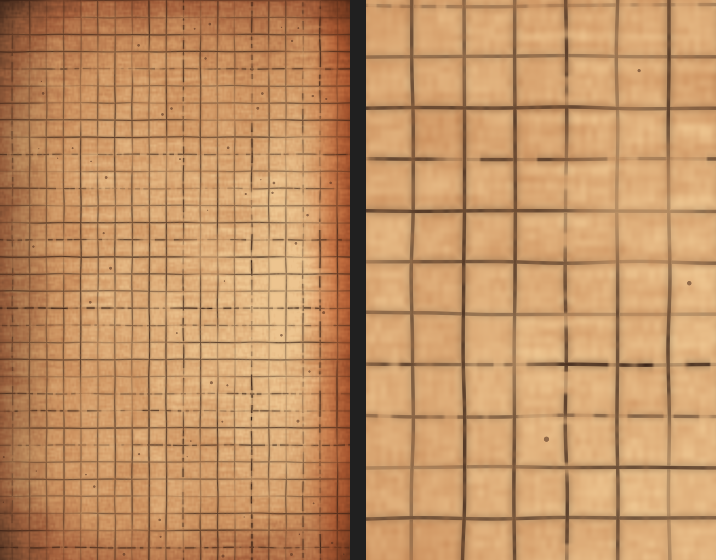
Left, the full canvas; right, a detail of the centre.
Reproduce this texture procedurally as a Shadertoy shader.

```glsl
// Aged tan ledger paper with an uneven dark grid, woven grain and scorched edges.
#define GRID vec2(20.47, 32.75)  // cells across and down
#define GRID_OFFSET 0.725        // first line, in cells
#define LINE_HALF_WIDTH 0.032    // in cells
#define LINE_STRENGTH 0.72
#define HALO_STRENGTH 0.16
#define CELL_VARIATION 0.12
#define GRAIN 0.16
#define STAIN 0.22
#define SPECK_CHANCE 0.10

const vec3 UMBER = vec3(0.30, 0.17, 0.11);
const vec3 RUST  = vec3(0.64, 0.37, 0.23);
const vec3 TAN   = vec3(0.81, 0.58, 0.38);
const vec3 CREAM = vec3(0.93, 0.77, 0.56);
const vec3 EMBER = vec3(0.80, 0.37, 0.18);
const vec3 INK   = vec3(0.20, 0.11, 0.07);

float hash(vec2 p) {
    vec3 q = fract(p.xyx * 0.1031);
    q += dot(q, q.yzx + 33.33);
    return fract((q.x + q.y) * q.z);
}

float noise(vec2 p) {
    vec2 i = floor(p), f = fract(p);
    f = f * f * (3.0 - 2.0 * f);
    return mix(mix(hash(i), hash(i + vec2(1, 0)), f.x),
               mix(hash(i + vec2(0, 1)), hash(i + vec2(1, 1)), f.x), f.y);
}

float fbm(vec2 p) {
    float sum = 0.0, amp = 0.5;
    for (int i = 0; i < 4; i++) {
        sum += amp * noise(p);
        p = p * 2.03 + 17.1;
        amp *= 0.5;
    }
    return sum / 0.9375;
}

// Paper colour from dark (0) to light (1).
vec3 paperRamp(float tone) {
    vec3 c = mix(UMBER, RUST, clamp(tone / 0.4, 0.0, 1.0));
    c = mix(c, TAN, clamp((tone - 0.4) / 0.3, 0.0, 1.0));
    return mix(c, CREAM, clamp((tone - 0.7) / 0.3, 0.0, 1.0));
}

// Broad light: dim borders and a pale glow right of centre.
float paperLight(vec2 uv) {
    vec2 glow = (uv - vec2(0.82, 0.52)) / vec2(0.13, 0.24);
    float light = 0.84 + 0.17 * exp(-dot(glow, glow));
    light -= 0.44 * exp(-uv.x / 0.12) + 0.42 * exp((uv.x - 1.0) / 0.06);
    light -= 0.46 * exp((uv.y - 1.0) / 0.09) + 0.30 * exp(-uv.y / 0.09);
    return light;
}

// One family of worn rules: x is the inked core, y its soft halo.
vec2 wornRules(float across, float along, float seed, float pixel) {
    float id = floor(across + 0.5);
    float wobble = 0.05 * (noise(vec2(along * 0.7, id + seed)) - 0.5);
    float dist = abs(across - id + wobble);
    float weight = mix(0.5, 1.0, hash(vec2(id + 50.0, seed)));
    float wear = smoothstep(0.05, 0.65, noise(vec2(along * 0.35, id * 7.0 + seed)));
    float dashes = smoothstep(0.25, 0.55, noise(vec2(along * 4.5, id + seed * 2.0)));
    float dashed = step(0.72, hash(vec2(id + 90.0, seed + 3.0)));
    float ink = weight * mix(0.35, 1.0, wear) * mix(1.0, 0.35 + 0.9 * dashes, dashed);
    float core = 1.0 - smoothstep(LINE_HALF_WIDTH - 0.5 * pixel, LINE_HALF_WIDTH + 0.7 * pixel, dist);
    return ink * vec2(core, exp(-dist * dist / 0.012));
}

void mainImage(out vec4 fragColor, in vec2 fragCoord) {
    vec2 uv = fragCoord / iResolution.xy;
    vec2 p = uv * GRID - GRID_OFFSET;
    vec2 pixel = GRID / iResolution.xy;
    vec2 cell = floor(p) + 40.0;
    vec2 q = p + 40.0;

    // Tint differences between cells, rows and columns
    float patchTint = 0.45 * hash(cell) + 0.3 * hash(vec2(cell.x, 3.0))
                    + 0.25 * hash(vec2(7.0, cell.y)) - 0.5;
    float tone = paperLight(uv) + CELL_VARIATION * patchTint;

    // Stains, dragged streaks and woven fibres
    tone += STAIN * (fbm(q * 0.22) - 0.5);
    float streaks = noise(q * vec2(0.4, 5.0)) - 0.5;
    tone += 0.14 * streaks * smoothstep(0.35, 0.75, noise(q * 0.4 + 9.0));
    float weave = 0.5 * noise(q * vec2(3.0, 8.0)) + 0.5 * noise(q * vec2(9.0, 4.0) + 5.0) - 0.5;
    tone += GRAIN * weave;
    vec3 color = paperRamp(tone);

    // Cool left border, burnt right border
    color *= mix(vec3(0.92, 0.98, 1.0), vec3(1.0), smoothstep(0.0, 0.2, uv.x));
    float scorch = smoothstep(0.86, 1.0, uv.x + 0.06 * (fbm(q * 0.3 + 31.0) - 0.5));
    color = mix(color, EMBER * (0.55 + 0.6 * tone), 0.6 * scorch);

    // Grid
    vec2 upright = wornRules(p.x, q.y, 11.0, pixel.x);
    vec2 level = wornRules(p.y, q.x, 37.0, pixel.y);
    vec2 rules = max(upright, level);
    color *= 1.0 - HALO_STRENGTH * rules.y;
    color = mix(color, INK, LINE_STRENGTH * rules.x * (0.85 + 0.5 * weave));

    // Scattered specks, at most one per cell
    vec2 spot = 0.2 + 0.6 * vec2(hash(cell + 13.0), hash(cell + 29.0));
    float radius = mix(0.03, 0.09, hash(cell + 61.0));
    float speck = 1.0 - smoothstep(radius - pixel.x * 0.5, radius + pixel.x * 0.5, length(fract(p) - spot));
    color = mix(color, UMBER, 0.55 * speck * step(hash(cell + 83.0), SPECK_CHANCE));

    fragColor = vec4(clamp(color, 0.0, 1.0), 1.0);
}
```
